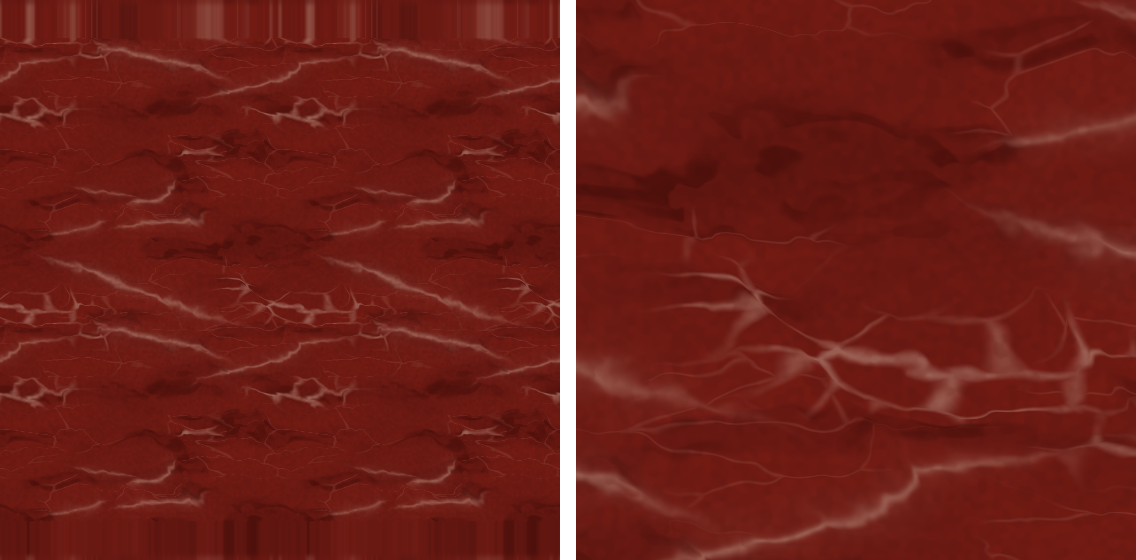
Left: the whole. Right: its middle third, enlarged.
Write a WebGL 2 fragment shader that draws this texture.

```glsl
#version 300 es
precision highp float;
uniform vec2 u_resolution;
out vec4 fragColor;

const float TAU = 6.2831853;

vec2 hash2(vec2 c) {
  vec2 s = vec2(dot(c, vec2(127.1, 311.7)), dot(c, vec2(269.5, 183.3)));
  return fract(sin(s) * 43758.54);
}

// Shortest offset on the repeating tile
vec2 wrap(vec2 d) { return fract(d + 0.5) - 0.5; }

// Wrapping cellular noise: x nearest distance, y edge distance, z smooth value
vec3 cells(vec2 p, vec2 count) {
  p *= count;
  vec2 base = floor(p);
  float near = 9.0, second = 9.0, sum = 0.0, weight = 0.0;
  for (int j = -1; j <= 1; j++)
    for (int i = -1; i <= 1; i++) {
      vec2 cell = base + vec2(i, j);
      vec2 id = mod(cell, count);
      vec2 d = cell + 0.1 + 0.8 * hash2(id) - p;
      float r = length(d), w = exp(-5.0 * r * r);
      second = min(second, max(near, r));
      near = min(near, r);
      sum += w * hash2(id + count + 7.0).x;
      weight += w;
    }
  return vec3(near, second - near, sum / weight);
}

// Layered sines and cells make the stone ragged
vec2 warp(vec2 p) {
  for (float k = 2.0; k < 30.0; k = k * 2.0 + 1.0)
    p += vec2(0.04, 0.018) / k * sin(TAU * (k * p.yx + (k + 1.0) * p) + k);
  p.y += 0.035 * (cells(p, vec2(9, 13)).z - 0.5);
  p.y += 0.014 * (cells(p, vec2(32, 44)).z - 0.5);
  return p;
}

// Soft tapered vein running from mid - run to mid + run
float strand(vec2 p, vec2 mid, vec2 run, float bend, float width) {
  vec2 v = wrap(p - mid);
  float t = v.x / run.x;
  float d = abs(v.y - run.y * t - bend * (1.0 - t * t));
  float taper = smoothstep(1.0, 0.3, abs(t));
  float w = width * (0.35 + 0.65 * taper);
  return taper * (0.65 * exp(-d * d / (w * w)) + 0.3 * exp(-d / (2.2 * w)));
}

// Soft oval area that holds a net of veins
float patchArea(vec2 p, vec2 center, vec2 radius) {
  vec2 v = wrap(p - center) / radius;
  return exp(-dot(v, v));
}

vec3 marble(vec2 uv) {
  vec2 tile = fract(uv * 2.0);
  vec2 p = warp(tile);
  float blotch = cells(p, vec2(5, 11)).z;
  float fleck = cells(p, vec2(24, 60)).z;
  float grain = cells(tile, vec2(110)).z;

  // Long veins
  float ragged = 0.55 + 0.9 * fleck;
  float veins = strand(p, vec2(0.97, 0.71), vec2(0.36, 0.11), 0.0, 0.008 * ragged);
  veins = max(veins, strand(p, vec2(0.57, 0.75), vec2(0.34, -0.07), 0.03, 0.012 * ragged));
  veins = max(veins, strand(p, vec2(0.50, -0.04), vec2(0.46, -0.16), 0.0, 0.012 * ragged));
  veins = max(veins, strand(p, vec2(0.57, 0.205), vec2(0.22, 0.03), 0.0, 0.009 * ragged));
  veins = max(veins, strand(p, vec2(0.55, 0.31), vec2(0.10, 0.065), -0.01, 0.012 * ragged));
  veins = max(veins, 0.7 * strand(p, vec2(0.38, 0.315), vec2(0.19, -0.01), 0.0, 0.008 * ragged));
  veins = max(veins, 0.8 * strand(p, vec2(0.27, 0.19), vec2(0.13, 0.02), 0.0, 0.008 * ragged));

  // Nets of veins between stretched cells
  float area = patchArea(p, vec2(0.10, 0.895), vec2(0.28, 0.06));
  area = max(area, 1.2 * patchArea(p, vec2(0.10, 0.595), vec2(0.18, 0.045)));
  area = max(area, patchArea(p, vec2(0.70, 0.465), vec2(0.10, 0.025)));
  area = max(area, 0.8 * patchArea(p, vec2(0.84, -0.03), vec2(0.08, 0.06)));
  area = max(area, 0.8 * patchArea(p, vec2(0.36, 0.80), vec2(0.15, 0.05)));
  float edge = cells(p, vec2(8, 20)).y;
  float net = smoothstep(0.05 + 0.32 * area, 0.0, edge) * smoothstep(0.1, 0.8, area);
  veins = max(veins, 0.85 * net * ragged);

  // Faint wisps
  float wisp = smoothstep(0.07, 0.0, cells(p, vec2(5, 17)).y);
  veins = max(veins, 0.28 * wisp * smoothstep(0.45, 0.8, blotch));

  // Dark horizontal streaks under the veins
  float streak = cells(p, vec2(4, 19)).z;
  float dark = smoothstep(0.5, 0.85, streak) * (0.35 + 0.65 * smoothstep(0.4, 0.8, fleck));
  vec3 color = mix(vec3(0.425, 0.10, 0.072), vec3(0.29, 0.055, 0.04), 0.8 * dark);
  color *= 1.0 + 0.07 * (blotch - 0.5) + 0.09 * (grain - 0.5);
  veins *= 0.9 + 0.3 * (grain - 0.5);
  return mix(color, vec3(0.60, 0.37, 0.32), clamp(veins, 0.0, 1.0));
}

void main() {
  vec2 uv = gl_FragCoord.xy / u_resolution;
  // Outer rows are drawn out into upright stripes
  float low = 0.068, high = 0.933;
  vec3 color = marble(vec2(uv.x, clamp(uv.y, low, high)));
  // Both stripe bands blend where the tile wraps
  float rim = min(uv.y, 1.0 - uv.y);
  if (rim < 0.015) {
    vec3 opposite = marble(vec2(uv.x, uv.y < 0.5 ? high : low));
    color = mix(color, opposite, 0.5 * smoothstep(0.015, 0.0, rim));
  }
  fragColor = vec4(color, 1.0);
}
```
